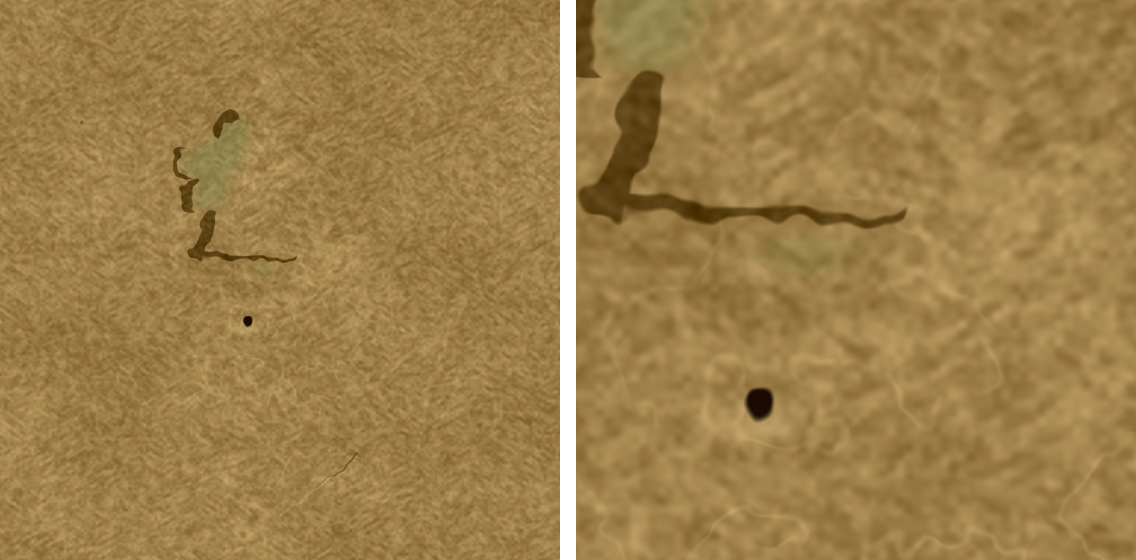
Left: the whole. Right: its middle third, enlarged.
Reproduce this texture procedurally as a Shadertoy shader.

```glsl
float hash(vec2 p) {
    vec3 q = fract(p.xyx * vec3(0.1031, 0.1030, 0.0973));
    q += dot(q, q.yzx + 33.33);
    return fract((q.x + q.y) * q.z);
}

float noise(vec2 p) {
    vec2 i = floor(p), f = fract(p);
    f = f * f * (3.0 - 2.0 * f);
    return mix(mix(hash(i), hash(i + vec2(1, 0)), f.x),
               mix(hash(i + vec2(0, 1)), hash(i + vec2(1, 1)), f.x), f.y);
}

float fbm(vec2 p) {
    float sum = 0.0, amp = 0.5;
    for (int i = 0; i < 4; i++) {
        sum += amp * noise(p);
        p = mat2(1.6, 1.2, -1.2, 1.6) * p + 17.3;
        amp *= 0.5;
    }
    return sum / 0.9375;
}

// Short fibres lying along the given angle
float fibres(vec2 p, float angle) {
    float c = cos(angle), s = sin(angle);
    return noise(mat2(c, -s, s, c) * p * vec2(75, 165) + 300.0);
}

// Tapered stroke from a to b
float stroke(vec2 p, vec2 a, vec2 b, float startWidth, float endWidth) {
    vec2 d = b - a;
    float t = clamp(dot(p - a, d) / dot(d, d), 0.0, 1.0);
    return length(p - a - d * t) - mix(startWidth, endWidth, t);
}

// Crescent: a ring that is thick towards one side and fades on the other
float crescent(vec2 p, vec2 centre, float radius, vec2 side, float width) {
    vec2 q = p - centre;
    float facing = dot(q / (length(q) + 1e-5), side);
    return abs(length(q) - radius) - mix(-0.006, width, smoothstep(-0.2, 0.75, facing));
}

float blot(vec2 p, vec2 centre, vec2 size) {
    vec2 q = (p - centre) / size;
    return exp(-dot(q, q));
}

float cover(float dist) {
    return 1.0 - smoothstep(-0.0018, 0.0018, dist);
}

void mainImage(out vec4 fragColor, in vec2 fragCoord) {
    vec2 uv = fragCoord / iResolution.xy;
    vec2 ragged = uv + 0.011 * (vec2(noise(uv * 75.0), noise(uv * 75.0 + 91.0)) - 0.5);
    vec2 drift = uv + 0.07 * (vec2(fbm(uv * 9.0), fbm(uv * 9.0 + 40.0)) - 0.5);

    // Fibrous grain, its direction changing from place to place
    float turn = smoothstep(0.35, 0.65, noise(uv * 22.0 + 5.0));
    float grain = mix(fibres(uv, 0.5), fibres(uv, -0.6), turn) - 0.5;
    float fine = noise(uv * 190.0 + 60.0) - 0.5;
    float cloud = fbm(uv * vec2(5, 8) + 12.0) - 0.5;
    float tone = 0.13 * grain + 0.085 * fine + 0.10 * cloud;

    // Worn pale patches: centre and radius
    vec3 worn[9] = vec3[9](
        vec3(0.48, 0.71, 0.050), vec3(0.57, 0.64, 0.035), vec3(0.59, 0.54, 0.050),
        vec3(0.63, 0.43, 0.055), vec3(0.66, 0.13, 0.040), vec3(0.44, 0.07, 0.045),
        vec3(0.10, 0.06, 0.035), vec3(0.18, 0.72, 0.035), vec3(0.49, 0.84, 0.035));
    float wear = 0.0;
    for (int i = 0; i < 9; i++)
        wear += blot(drift, worn[i].xy, vec2(worn[i].z)) * (i == 0 ? 1.3 : 0.7);
    tone += 0.075 * wear * smoothstep(0.2, 0.7, noise(uv * 60.0 + 8.0));

    // Thin pale creases, strongest below the middle
    float ridge = 1.0 - abs(2.0 * fbm(drift * 13.0 + 70.0) - 1.0);
    float creased = blot(uv, vec2(0.55, 0.33), vec2(0.28, 0.30)) + 0.2;
    tone += 0.05 * creased * smoothstep(0.93, 1.0, ridge);

    // Dark horizontal band and the soft crease near the bottom
    tone -= 0.025 * blot(drift, vec2(0.1, 0.57), vec2(0.35, 0.035));
    tone += 0.06 * cover(stroke(ragged, vec2(0.50, 0.08), vec2(0.61, 0.16), 0.002, 0.004));
    vec3 col = vec3(0.612, 0.492, 0.279) + tone * vec3(1.0, 1.0, 0.95);

    // Green tint inside the stain
    float green = blot(ragged, vec2(0.42, 0.765), vec2(0.032, 0.025));
    green += blot(ragged, vec2(0.36, 0.711), vec2(0.040, 0.028));
    green += blot(ragged, vec2(0.405, 0.72), vec2(0.035, 0.040));
    green += blot(ragged, vec2(0.375, 0.65), vec2(0.032, 0.025));
    green += 0.5 * blot(ragged, vec2(0.47, 0.515), vec2(0.060, 0.018));
    col = mix(col, vec3(0.55, 0.51, 0.29) + 0.6 * tone, 0.85 * smoothstep(0.15, 0.8, green));

    // Brown rim: three crescents, a stem and a thin tail
    float rim = crescent(ragged, vec2(0.414, 0.768), 0.025, vec2(-0.75, 0.66), 0.008);
    rim = min(rim, crescent(ragged, vec2(0.341, 0.711), 0.030, vec2(-0.98, -0.2), 0.006));
    rim = min(rim, crescent(ragged, vec2(0.357, 0.648), 0.027, vec2(-0.98, 0.2), 0.009));
    rim = min(rim, stroke(ragged, vec2(0.376, 0.615), vec2(0.368, 0.577), 0.012, 0.013));
    rim = min(rim, stroke(ragged, vec2(0.368, 0.577), vec2(0.350, 0.549), 0.010, 0.012));
    rim = min(rim, stroke(ragged, vec2(0.360, 0.545), vec2(0.530, 0.537), 0.005, 0.0025));
    col = mix(col, vec3(0.34, 0.24, 0.06) + 0.8 * tone, 0.95 * cover(rim));

    // Hairline crack, faint speck and small hole with a pale lip
    float crack = stroke(ragged, vec2(0.565, 0.130), vec2(0.640, 0.187), 0.0003, 0.0016);
    col = mix(col, vec3(0.32, 0.23, 0.08), 0.75 * cover(crack));
    col = mix(col, vec3(0.38, 0.27, 0.10), 0.7 * cover(length(uv - vec2(0.146, 0.781)) - 0.003));
    col += 0.07 * blot(uv, vec2(0.450, 0.416), vec2(0.016, 0.011));
    float hole = length(mix(uv, ragged, 0.5) - vec2(0.443, 0.427)) - 0.0085;
    col = mix(col, vec3(0.10, 0.04, 0.01), cover(hole));

    fragColor = vec4(clamp(col, 0.0, 1.0), 1.0);
}
```
